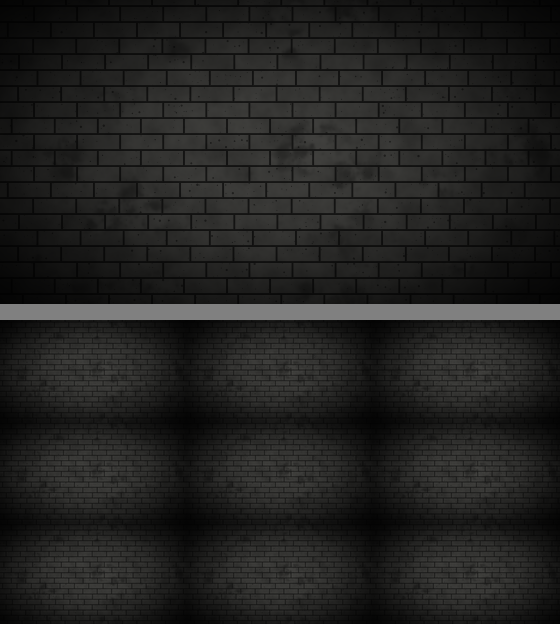
Top: one tile. Bottom: repeated 3 by 3.
Write a Shadertoy shader that draws this texture.

```glsl
// Dark charcoal brick wall in staggered courses, smudged and pitted, fading to black at the rim.

const vec2 BRICKS = vec2(13.0, 19.0);        // bricks across, courses down
const float COURSE_PHASE = 0.62;             // course 0 straddles the top and bottom edge
const float JOINT_HALF = 0.0031;             // in canvas heights
const float JOINT_SHADE = 0.36;              // joint brightness relative to brick
const vec3 BRICK_COLOR = vec3(0.232, 0.231, 0.222);

vec3 hash3(vec2 p) {
    vec3 q = fract(p.xyx * vec3(0.1031, 0.1030, 0.0973));
    q += dot(q, q.yxz + 33.33);
    return fract((q.xxy + q.yzz) * q.zyx);
}

// Horizontal shift of a course, in bricks; the bond repeats every ten courses
float courseShift(int course) {
    const float shifts[10] = float[10](0.27, 0.79, 0.18, 0.77, 0.44,
                                       0.87, 0.42, 0.79, 0.27, 0.79);
    return course == 0 ? 0.53 : shifts[course % 10];
}

// Cellular noise: soft blobs of random strength on a wrapping grid, mean near 0.5
float blobs(vec2 uv, vec2 cells, float seed) {
    vec2 p = uv * cells;
    vec2 base = floor(p);
    float sum = 0.0;
    for (int y = -1; y <= 1; y++) {
        for (int x = -1; x <= 1; x++) {
            vec2 cell = base + vec2(x, y);
            vec3 h = hash3(mod(cell, cells) + seed);
            vec2 d = p - cell - h.xy;
            float k = max(1.0 - dot(d, d), 0.0);
            sum += h.z * k * k;
        }
    }
    return sum;
}

float layeredBlobs(vec2 uv, vec2 cells, float seed) {
    float sum = 0.0, weight = 0.5;
    for (int i = 0; i < 4; i++) {
        sum += weight * blobs(uv, cells, seed + 17.0 * float(i));
        cells *= 2.0;
        weight *= 0.55;
    }
    return sum;
}

// Small round pits, present in a given share of the wrapping cells
float pits(vec2 uv, vec2 cells, float share, float seed) {
    vec2 p = uv * cells;
    vec2 cell = mod(floor(p), cells);
    vec3 h = hash3(cell + seed);
    float size = mix(0.05, 0.16, hash3(cell + seed + 41.0).x);
    float d = length(fract(p) - mix(vec2(0.25), vec2(0.75), h.xy));
    float soft = cells.y / iResolution.y * 0.6;
    return step(h.z, share) * (1.0 - smoothstep(size - soft, size + soft, d));
}

// Elliptical falloff towards the rim, equal on opposite edges
float vignette(vec2 uv) {
    vec2 p = 2.0 * uv - 1.0;
    float r2 = dot(p * p, vec2(1.06, 0.92));
    return exp(-0.57 * r2 - 0.41 * r2 * r2);
}

void mainImage(out vec4 fragColor, in vec2 fragCoord) {
    vec2 uv = fragCoord / iResolution.xy;
    float pixel = 1.0 / iResolution.y;

    // Brick layout, courses counted from the top
    float down = (1.0 - uv.y) * BRICKS.y + COURSE_PHASE;
    float course = mod(floor(down), BRICKS.y);
    float along = uv.x * BRICKS.x - courseShift(int(course));
    vec2 brickId = vec2(mod(floor(along), BRICKS.x), course);
    vec2 local = fract(vec2(along, down));

    // Distance to the nearest joint centre line, in canvas heights
    vec2 brickSize = vec2(iResolution.x / iResolution.y, 1.0) / BRICKS;
    vec2 toJoint = (0.5 - abs(local - 0.5)) * brickSize;
    float edge = min(toJoint.x, toJoint.y) - JOINT_HALF;
    float brick = smoothstep(-0.6 * pixel, 0.6 * pixel, edge);

    // Brick face: tone per brick, mottling, smudges, pits and a faint upper lip
    float mottle = layeredBlobs(uv, vec2(26.0, 14.0), 3.0);
    float smudge = layeredBlobs(uv, vec2(11.0, 6.0), 71.0);
    float face = 1.0 + 0.07 * (hash3(brickId + 7.0).x - 0.5);
    face += 0.22 * (0.52 - mottle);
    face -= 0.22 * smoothstep(0.58, 0.95, smudge) * smoothstep(0.3, 0.75, mottle);
    face *= 1.0 - 0.45 * pits(uv, vec2(78.0, 42.0), 0.13, 5.0);
    face *= 1.0 - 0.25 * pits(uv, vec2(130.0, 70.0), 0.12, 23.0);
    float lip = local.y * brickSize.y - JOINT_HALF;
    face += 0.05 * (1.0 - smoothstep(0.0, 0.005, lip));

    // Joints keep a trace of the mottling
    float joint = JOINT_SHADE * (1.0 + 0.3 * (0.52 - mottle));
    float shade = mix(joint, face, brick) * vignette(uv);
    fragColor = vec4(BRICK_COLOR * shade, 1.0);
}
```
